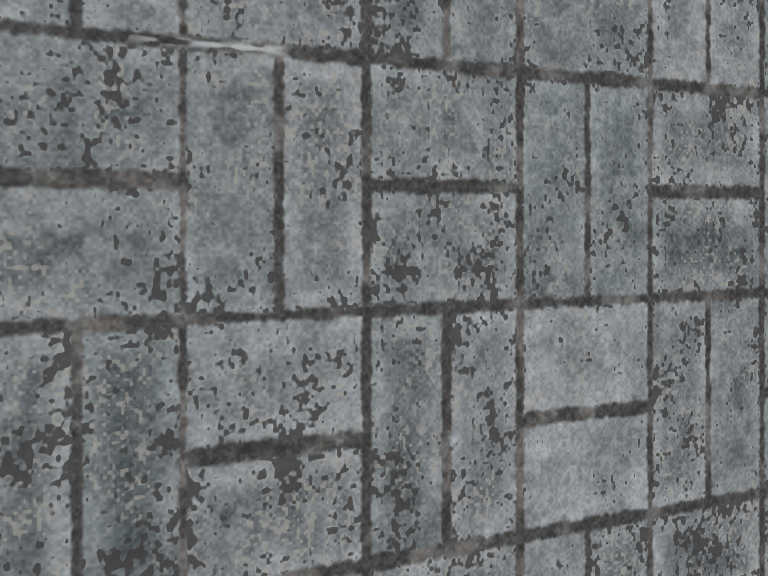
Give the GLSL for this texture, as a WebGL 2 fragment shader.

```glsl
#version 300 es
precision highp float;

uniform vec2 u_resolution;
out vec4 fragColor;

#define JOINT_HALF 0.025
#define JOINT_VARIATION 0.012
#define RAGGEDNESS 0.034
#define EDGE_SOFTNESS 0.012
#define FORESHORTEN 0.0981
#define STAIN_DEPTH 0.13
#define PIT_LEVEL 0.66
#define GRAIN_DEPTH 0.20
#define STONE_DARK vec3(0.475, 0.495, 0.505)
#define STONE_LIGHT vec3(0.545, 0.560, 0.570)
#define JOINT_COLOR vec3(0.275, 0.272, 0.270)
#define DUST_COLOR vec3(0.455, 0.450, 0.440)

float hash(vec2 p) {
    return fract(sin(dot(p, vec2(127.1, 311.7))) * 43758.5453);
}

float noise(vec2 p) {
    vec2 i = floor(p), f = fract(p);
    f = f * f * (3.0 - 2.0 * f);
    return mix(mix(hash(i), hash(i + vec2(1, 0)), f.x),
               mix(hash(i + vec2(0, 1)), hash(i + vec2(1, 1)), f.x), f.y);
}

float fbm(vec2 p) {
    float sum = 0.0, amplitude = 0.533;
    for (int i = 0; i < 4; i++) {
        sum += amplitude * noise(p);
        p = p * 2.03 + 17.3;
        amplitude *= 0.5;
    }
    return sum;
}

// Canvas position to paving units: one unit per pair of bricks, y downwards.
vec2 toPaving(vec2 canvas) {
    float u = (canvas.x - 0.2383) / (0.2858 - FORESHORTEN * canvas.x);
    float v = ((1.0 - canvas.y) * (1.0 + FORESHORTEN * u) - 0.0382 * u - 0.5556) / 0.4826;
    return vec2(u, v);
}

float jointHalf(vec2 line) {
    return JOINT_HALF + JOINT_VARIATION * (hash(line) - 0.5);
}

// Distance inside a brick, negative in the joints; also gives the brick id.
float basketWeave(vec2 q, out vec2 brick) {
    vec2 cell = floor(q), local = q - cell;
    bool lying = mod(cell.x + cell.y, 2.0) < 0.5;
    float along = lying ? local.y : local.x;
    brick = cell * 2.0 + (lying ? vec2(0, step(0.5, along)) : vec2(step(0.5, along), 0));
    vec2 border = abs(q - round(q));
    float across = border.x - jointHalf(vec2(round(q.x), 3.0));
    float down = border.y - jointHalf(vec2(cell.x, round(q.y) + 9.0));
    float middle = abs(along - 0.5) - jointHalf(cell + 21.0) - (lying ? 0.006 : 0.0);
    return min(middle, min(across, down));
}

void main() {
    vec2 q = toPaving(gl_FragCoord.xy / u_resolution);
    vec2 footprint = fwidth(q);
    vec2 brick;
    float inside = basketWeave(q, brick);
    float tone = hash(brick + 5.0), wear = hash(brick + 31.0);
    vec2 seed = brick * 7.31;

    // Fine grain and broad clouds
    float coarse = noise(q * vec2(31.0, 38.0));
    float fine = noise(q * vec2(64.0, 82.0) + 9.0);
    float grain = 0.45 * coarse + 0.55 * fine - 0.5;
    float cloud = fbm(q * vec2(4.0, 4.5) + seed);
    float blotch = fbm(q * vec2(9.0, 11.0) + 40.0);

    // Stone face, with a dark worn patch towards its centre
    vec3 stone = mix(STONE_DARK, STONE_LIGHT, tone);
    stone += 0.22 * (cloud - 0.5) + 0.16 * (blotch - 0.5);
    float core = smoothstep(0.03, 0.17, inside + 0.12 * (blotch - 0.5));
    float stain = core * smoothstep(0.42, 0.60, cloud + 0.3 * (wear - 0.5));
    stone -= STAIN_DEPTH * stain;
    stone += GRAIN_DEPTH * grain;

    // Warm pale grit where the surface has rubbed away
    float rubbed = smoothstep(0.45, 0.65, fbm(q * 5.0 - seed) + 0.2 * (wear - 0.5));
    float grit = rubbed * smoothstep(0.55, 0.80, noise(q * vec2(48.0, 60.0) + 70.0));
    stone = mix(stone, vec3(0.61, 0.60, 0.575), 0.65 * grit);

    // Clustered pits and chipped rims
    float pitField = 0.6 * coarse + 0.4 * noise(q * vec2(55.0, 60.0) + 23.0);
    pitField += 0.9 * (fbm(q * 4.5 + seed + 80.0) - 0.5) + 0.18 * (wear - 0.5);
    pitField += 0.05 * (1.0 - smoothstep(0.0, 0.03, inside));
    float pits = smoothstep(PIT_LEVEL, PIT_LEVEL + 0.17, pitField);
    stone = mix(stone, vec3(0.235, 0.230, 0.230), 0.8 * pits);

    // Joint filling, partly covered with dust
    float dust = smoothstep(0.46, 0.72, fbm(q * vec2(6.0, 7.0) + 130.0));
    vec3 joint = mix(JOINT_COLOR, DUST_COLOR, 0.75 * dust) + 0.17 * grain;

    // Ragged, softened brick edges
    float rough = inside + RAGGEDNESS * (0.6 * blotch + 0.4 * coarse - 0.5);
    float softness = max(EDGE_SOFTNESS, max(footprint.x, footprint.y));
    float face = smoothstep(-softness, softness, rough);
    vec3 color = mix(joint, stone, face);

    // Pale wet streak along one upper joint
    float streak = exp(-pow((q.y + 1.0) / 0.018, 2.0));
    streak *= smoothstep(-0.6, 0.1, q.x) * (1.0 - smoothstep(0.6, 0.95, q.x));
    streak *= smoothstep(0.42, 0.72, noise(q * vec2(13.0, 45.0) + 3.0));
    color = mix(color, vec3(0.74, 0.76, 0.77), 0.8 * streak);

    fragColor = vec4(clamp(color, 0.0, 1.0), 1.0);
}
```
